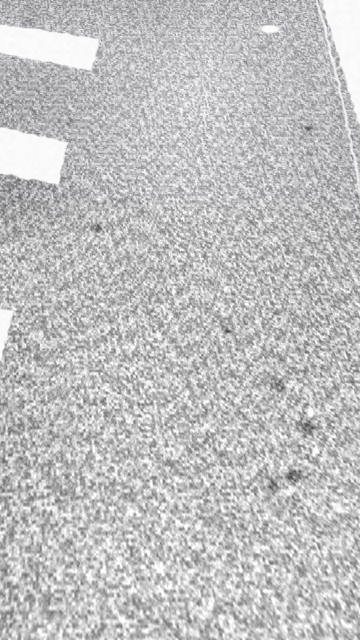
Give the GLSL for this texture, as a WebGL 2 fragment shader.

```glsl
#version 300 es
precision highp float;
// Speckled asphalt seen at a slant, with worn white road paint.
// Stretched value noise forms the stones, finer with distance;
// half-planes cut the paint and soft ellipses add stains and chips.

#define ASPECT 1.7778
#define GRAIN_CONTRAST 0.70
#define GRAIN_NEAR vec2(112.0, 76.0)
#define GRAIN_FAR vec2(62.0, 38.0)
#define EDGE_WEAR 0.007
#define STAIN_COUNT 14
#define PAINT_COLOR vec3(0.992, 0.99, 0.992)

uniform vec2 u_resolution;
out vec4 outColor;

float hash(vec2 p) {
    return fract(sin(dot(p, vec2(127.1, 311.7))) * 43758.5453);
}

float noise(vec2 p) {
    vec2 cell = floor(p), f = fract(p);
    f = f * f * (3.0 - 2.0 * f);
    float low = mix(hash(cell), hash(cell + vec2(1, 0)), f.x);
    float high = mix(hash(cell + vec2(0, 1)), hash(cell + vec2(1, 1)), f.x);
    return mix(low, high, f.y);
}

// Soft elliptical falloff: 1 at the centre, 0 well outside.
float blob(vec2 p, vec2 center, vec2 radius) {
    vec2 d = (p - center) / radius;
    return exp(-dot(d, d));
}

// Coverage of the negative side of a distance, with a smooth edge.
float fill(float d) {
    float w = 1.2 / u_resolution.x;
    return 1.0 - smoothstep(-w, w, d);
}

// Bar entering from the left; each edge is (offset, slope).
float bar(vec2 p, vec2 top, vec2 bottom, vec2 end) {
    float above = p.y - top.x - top.y * p.x;
    float below = bottom.x + bottom.y * p.x - p.y;
    float beyond = p.x - end.x - end.y * (p.y - top.x);
    return max(max(above, below), beyond);
}

// Stone speckle in perspective, centred on zero.
float grain(vec2 p) {
    vec2 q = vec2((p.x - 0.5) * (GRAIN_NEAR.x + GRAIN_FAR.x * p.y),
                  p.y * (GRAIN_NEAR.y + GRAIN_FAR.y * p.y));
    q.x += 0.25 * q.y;
    float stones = noise(q) * 0.68 + noise(q * 1.73 + 31.0) * 0.32;
    return stones - 0.5;
}

// Broad light and shade over the road.
float roadTone(vec2 p) {
    float tone = 0.755 + 0.03 * (noise(p * 5.0) - 0.5);
    tone += 0.05 * blob(p, vec2(0.52, 1.45), vec2(0.25, 0.22));
    tone -= 0.13 * blob(p, vec2(0.0, 1.23), vec2(0.24, 0.10));
    tone -= 0.07 * blob(p, vec2(0.05, 1.50), vec2(0.28, 0.16));
    tone -= 0.06 * blob(p, vec2(0.25, 1.80), vec2(0.50, 0.09));
    tone -= 0.05 * blob(p, vec2(0.96, 1.30), vec2(0.12, 0.40));
    tone -= 0.04 * blob(p, vec2(0.0, 0.55), vec2(0.18, 0.45));
    return tone + 0.03 * blob(p, vec2(0.55, 0.0), vec2(0.6, 0.35));
}

// Main oil marks plus small scattered ones.
float stains(vec2 p) {
    float s = blob(p, vec2(0.271, 1.144), vec2(0.014, 0.010));
    s += blob(p, vec2(0.856, 1.421), vec2(0.012, 0.009));
    s += blob(p, vec2(0.771, 0.708), vec2(0.021, 0.016));
    s += blob(p, vec2(0.819, 0.456), vec2(0.021, 0.020));
    s += blob(p, vec2(0.755, 0.428), vec2(0.020, 0.024));
    s += blob(p, vec2(0.852, 0.593), vec2(0.026, 0.022));
    s += blob(p, vec2(0.630, 0.859), vec2(0.014, 0.009));
    for (int i = 0; i < STAIN_COUNT; i++) {
        float id = float(i);
        vec2 center = vec2(hash(vec2(id, 3.0)), hash(vec2(id, 8.0)) * ASPECT);
        s += 0.4 * blob(p, center, vec2(0.013, 0.010));
    }
    return min(s, 1.0);
}

// Three bars at the left and a double edge line at the right.
float paint(vec2 p) {
    vec2 worn = p + EDGE_WEAR * (vec2(noise(p * 70.0), noise(p * 65.0 + 9.0)) - 0.5);
    float d = bar(worn, vec2(1.711, -0.152), vec2(1.630, -0.192), vec2(0.285, 0.23));
    d = min(d, bar(worn, vec2(1.424, -0.213), vec2(1.296, -0.198), vec2(0.196, 0.21)));
    d = min(d, bar(worn, vec2(0.919, -0.18), vec2(0.5, 0.0), vec2(0.041, 0.277)));
    float depth = ASPECT - p.y;
    d = min(d, 0.893 + 0.30 * depth - worn.x);
    float lineX = 0.880 + 0.28 * depth - 0.10 * depth * depth;
    float thinLine = fill(abs(worn.x - lineX) - 0.0035) * step(depth, 0.6);
    return max(fill(d), 0.85 * thinLine);
}

void main() {
    vec2 p = gl_FragCoord.xy / u_resolution * vec2(1.0, ASPECT);
    float far = smoothstep(0.7, ASPECT, p.y);

    // Asphalt and its marks
    float tone = roadTone(p) + grain(p) * GRAIN_CONTRAST * mix(1.0, 0.68, far);
    tone -= 0.30 * stains(p);
    vec3 color = vec3(tone) + vec3(-0.003, -0.004, 0.010) * far;

    // Pale chips and paint
    float chips = blob(p, vec2(0.750, 1.697), vec2(0.030, 0.012));
    chips += blob(p, vec2(0.863, 0.632), vec2(0.010, 0.016));
    chips += 0.7 * blob(p, vec2(0.942, 0.363), vec2(0.018, 0.014));
    color = mix(color, PAINT_COLOR, smoothstep(0.2, 0.7, chips));
    color = mix(color, PAINT_COLOR - 0.02 * noise(p * 90.0), paint(p));
    outColor = vec4(clamp(color, 0.0, 1.0), 1.0);
}
```
